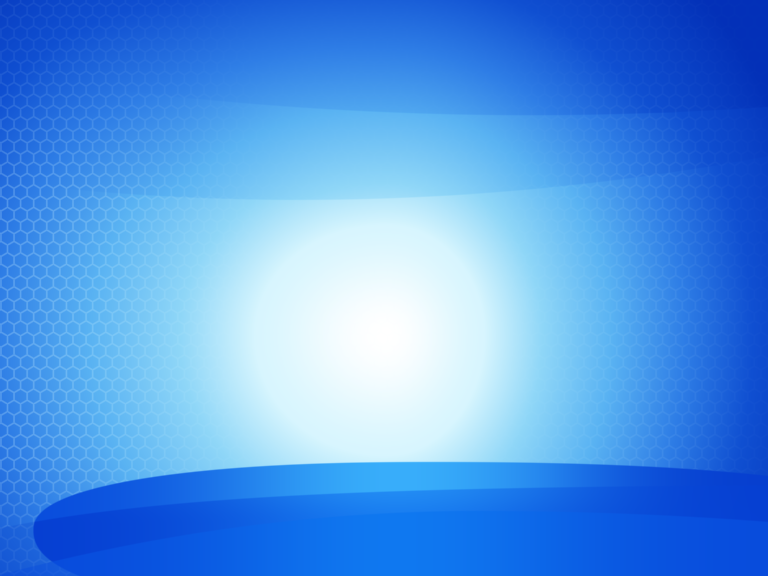
This background is drawn by a Shadertoy shader. Its source:

```glsl
// Blue studio backdrop: a white glow, faint honeycomb, curved sheets and a glossy stage.
#define GLOW_CENTER vec2(0.668, 0.418)
#define HEX_SIZE 0.0394
#define HEX_ORIGIN vec2(0.104, 0.627)
#define HEX_LINE 0.0011
#define HEX_STRENGTH 0.24
#define SHEET_SHADE 0.045
#define STAGE_CENTER vec2(0.747, 0.080)
#define STAGE_POWER 2.3

const vec3 PALE  = vec3(0.84, 0.96, 0.995);
const vec3 SKY   = vec3(0.56, 0.84, 0.97);
const vec3 AZURE = vec3(0.35, 0.70, 0.95);
const vec3 BLUE  = vec3(0.18, 0.49, 0.90);
const vec3 ROYAL = vec3(0.06, 0.31, 0.82);
const vec3 NAVY  = vec3(0.01, 0.19, 0.72);

float pixelSize() { return 1.0 / iResolution.y; }

// Smooth coverage: one where the signed value is positive.
float cover(float s) {
    return smoothstep(-pixelSize(), pixelSize(), s);
}

float ramp(float a, float b, float x) {
    return clamp((x - a) / (b - a), 0.0, 1.0);
}

// Colour of the backdrop by distance from the glow.
vec3 glowColor(float d) {
    vec3 c = mix(vec3(1.0), PALE, smoothstep(0.0, 0.25, d));
    c = mix(c, SKY, ramp(0.225, 0.356, d));
    c = mix(c, AZURE, ramp(0.356, 0.512, d));
    c = mix(c, BLUE, ramp(0.512, 0.677, d));
    c = mix(c, ROYAL, ramp(0.677, 0.830, d));
    return mix(c, NAVY, ramp(0.830, 1.060, d));
}

// Distance that falls off at its own rate on each side.
float glowDistance(vec2 p) {
    vec2 q = p - GLOW_CENTER;
    q.x *= mix(1.0, 1.3, smoothstep(-0.1, 0.1, q.x));
    q.y *= mix(1.08, 1.18, smoothstep(-0.1, 0.1, q.y));
    return length(q);
}

// Distance to the nearest border of a pointy-topped hexagon grid.
float hexBorder(vec2 p) {
    const vec2 cell = vec2(1.0, 1.7320508);
    vec2 a = mod(p, cell) - 0.5 * cell;
    vec2 b = mod(p + 0.5 * cell, cell) - 0.5 * cell;
    vec2 q = abs(dot(a, a) < dot(b, b) ? a : b);
    return 0.5 - max(q.x, dot(q, vec2(0.5, 0.8660254)));
}

// Honeycomb, strongest at the left and faint at the top and right.
float honeycomb(vec2 p) {
    float size = HEX_SIZE / 1.7320508;
    float d = hexBorder((p - HEX_ORIGIN) / size) * size;
    float line = 1.0 - smoothstep(0.0, HEX_LINE + pixelSize(), d);
    float left = 1.0 - smoothstep(0.08, 0.48, p.x);
    float right = 0.28 * smoothstep(0.85, 1.10, p.x) * (1.0 - smoothstep(1.12, 1.33, p.x));
    float top = 1.0 - 0.75 * smoothstep(0.62, 0.95, p.y);
    float low = mix(0.4, 1.0, smoothstep(0.05, 0.22, p.y));
    return line * (left + right + 0.06) * top * low * HEX_STRENGTH;
}

// Superellipse with a longer right side and a deeper lower side.
float stageMask(vec2 p) {
    vec2 q = p - STAGE_CENTER;
    vec2 radius = vec2(q.x < 0.0 ? 0.689 : 0.863, q.y < 0.0 ? 0.147 : 0.118);
    vec2 n = abs(q) / radius;
    float f = pow(n.x, STAGE_POWER) + pow(n.y, STAGE_POWER) - 1.0;
    vec2 grad = STAGE_POWER * pow(n, vec2(STAGE_POWER - 1.0)) / radius;
    return cover(-f / max(length(grad), 0.001));
}

void mainImage(out vec4 fragColor, in vec2 fragCoord) {
    vec2 p = fragCoord / iResolution.y;

    // Two translucent sheets deepen the upper part.
    float lowSheet = cover(p.y - 0.653 - 0.115 * pow(abs(p.x - 0.521), 2.0));
    float highSheet = cover(p.y - 0.800 - 0.085 * pow(abs(p.x - 0.920), 2.0));
    float shade = lowSheet * smoothstep(0.05, 0.35, p.x) * (1.0 - 0.6 * smoothstep(0.8, 1.3, p.x));
    shade += highSheet * smoothstep(0.15, 0.70, p.x);
    vec3 color = glowColor(glowDistance(p) + SHEET_SHADE * shade);
    color = mix(color, vec3(0.80, 0.95, 1.0), honeycomb(p));

    // Stage layers: lit rim, middle band and front arc.
    float band = cover(0.160 - 0.077 * exp(-2.6 * p.x) - p.y);
    float bend = p.x < 0.833 ? 0.16 : 0.076;
    float front = cover(0.113 - bend * pow(abs(p.x - 0.833), 2.0) - p.y);
    float side = (p.x - 0.69) / (p.x < 0.69 ? 0.34 : 0.36);
    float light = exp(-side * side);

    vec3 rim = mix(vec3(0.03, 0.29, 0.86), vec3(0.22, 0.68, 0.98), light);
    vec3 middle = mix(vec3(0.02, 0.24, 0.82), vec3(0.09, 0.48, 0.94), light);
    vec3 arc = mix(vec3(0.03, 0.29, 0.86), vec3(0.06, 0.47, 0.94), light);
    rim = mix(rim, vec3(0.02, 0.22, 0.79), 0.7 * smoothstep(0.9, 1.33, p.x));
    middle = mix(middle, rim, 0.35 * smoothstep(0.09, 0.16, p.y));
    vec3 stage = mix(mix(rim, middle, band), arc, front);

    // The lower layers continue faintly past the stage.
    color = mix(color, ROYAL, 0.35 * band);
    color = mix(color, arc, 0.45 * front);
    color = mix(color, stage, stageMask(p));

    fragColor = vec4(color, 1.0);
}
```
